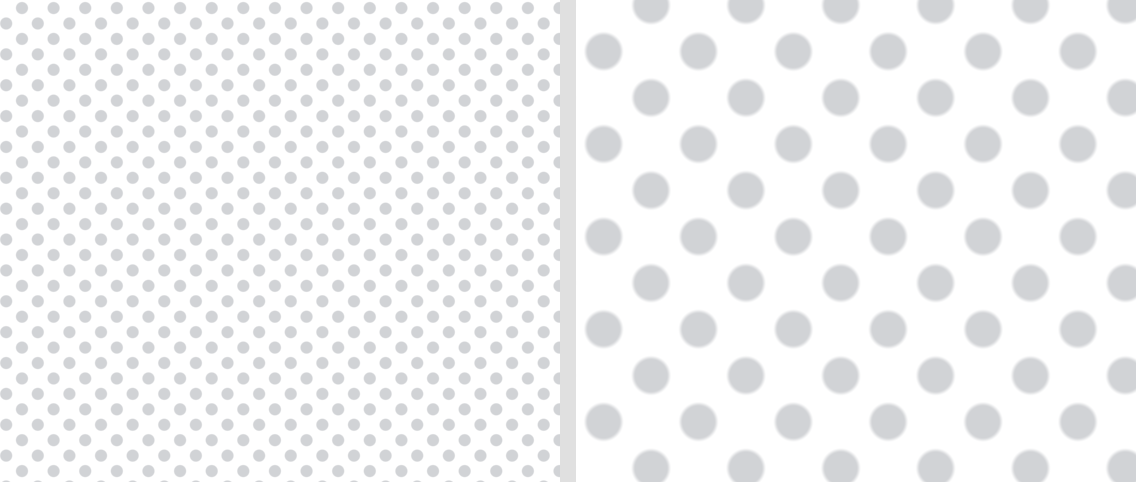
Left: the whole. Right: its middle third, enlarged.
A Shadertoy shader for this pattern:

```glsl
// Staggered polka dots: soft grey discs on white, every other row shifted half a pitch.
// Each pixel snaps to its nearest row and column, then shades by distance to that dot.
// Lengths are fractions of the canvas height, measured from the top left corner.

const vec3 PAPER_COLOR = vec3(1.0);
const vec3 DOT_COLOR = vec3(0.82, 0.827, 0.839);
const vec2 PITCH = vec2(0.0656, 0.03202);        // dot spacing in a row, row spacing
const vec2 FIRST_DOT = vec2(0.0456, 0.0167);     // centre of the top left dot
const float DOT_RADIUS = 0.0125;
const float EDGE_SOFTNESS = 0.0036;              // full width of the blurred rim

// Signed distance to the nearest dot of the staggered lattice
float dotLattice(vec2 p) {
    vec2 cell = (p - FIRST_DOT) / PITCH;
    float row = floor(cell.y + 0.5);
    cell.x += 0.5 * mod(row, 2.0);
    vec2 offset = (cell - vec2(floor(cell.x + 0.5), row)) * PITCH;
    return length(offset) - DOT_RADIUS;
}

void mainImage(out vec4 fragColor, in vec2 fragCoord) {
    // Height-based units with y running downwards
    vec2 p = vec2(fragCoord.x, iResolution.y - fragCoord.y) / iResolution.y;

    // The rim never gets thinner than a pixel
    float halfEdge = 0.5 * max(EDGE_SOFTNESS, 1.5 / iResolution.y);
    float coverage = 1.0 - smoothstep(-halfEdge, halfEdge, dotLattice(p));

    fragColor = vec4(mix(PAPER_COLOR, DOT_COLOR, coverage), 1.0);
}
```
